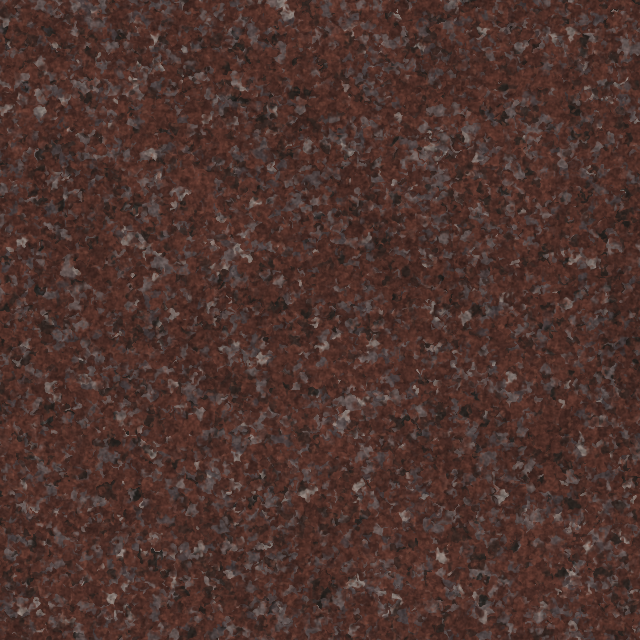
Reproduce this texture procedurally as a three.js fragment shader.

```glsl
// Polished red granite: rust feldspar with slate, ash and near-black mineral grains.

#define GRAIN_SCALE 72.0    // coarse grains across the canvas
#define FINE_SCALE 135.0    // fine grains across the canvas
#define EDGE_SHARPNESS 13.0 // crispness of grain borders
#define RAGGEDNESS 0.011    // distortion of grain outlines
#define GREY_SHARE 0.22
#define DARK_SHARE 0.15
#define CLUSTERING 0.30     // how strongly like minerals gather
#define GRIT 0.30           // contrast of the finest mottling

varying vec2 vUv;

const vec3 RUST_DEEP = vec3(0.235, 0.143, 0.124);
const vec3 RUST_LIGHT = vec3(0.355, 0.208, 0.172);
const vec3 RUST_GLOW = vec3(0.425, 0.262, 0.212);
const vec3 SLATE = vec3(0.255, 0.222, 0.228);
const vec3 ASH = vec3(0.435, 0.382, 0.370);
const vec3 PALE = vec3(0.540, 0.500, 0.475);
const vec3 UMBER = vec3(0.215, 0.150, 0.132);
const vec3 SOOT = vec3(0.118, 0.118, 0.108);

vec3 hash3(vec2 p) {
  vec3 q = fract(p.xyx * vec3(0.1031, 0.1030, 0.0973));
  q += dot(q, q.yxz + 33.33);
  return fract((q.xxy + q.yzz) * q.zyx);
}

float cornerSlope(vec2 cell, vec2 offset) {
  float angle = 6.28319 * hash3(cell).x;
  return dot(vec2(cos(angle), sin(angle)), offset);
}

// Gradient noise, roughly -0.7 to 0.7
float noise(vec2 p) {
  vec2 i = floor(p), f = fract(p), e = vec2(1.0, 0.0);
  vec2 u = f * f * f * (f * (f * 6.0 - 15.0) + 10.0);
  float low = mix(cornerSlope(i, f), cornerSlope(i + e, f - e), u.x);
  float high = mix(cornerSlope(i + e.yx, f - e.yx), cornerSlope(i + 1.0, f - 1.0), u.x);
  return mix(low, high, u.y);
}

float fbm(vec2 p) {
  return noise(p) + 0.5 * noise(p * 2.03 + 17.3);
}

// Colour of one grain, chosen by its random values and local clustering
vec3 mineral(vec3 pick, float greyCluster, float darkCluster) {
  vec3 color = mix(RUST_DEEP, RUST_LIGHT, pick.z);
  float shade = fract(pick.z * 7.0 + pick.x * 3.0);
  if (pick.y < DARK_SHARE + CLUSTERING * darkCluster) {
    color = mix(UMBER, SOOT, shade * shade);
  }
  if (pick.x < GREY_SHARE + CLUSTERING * greyCluster) {
    color = mix(SLATE, ASH, shade);
    color = mix(color, PALE, smoothstep(0.86, 0.98, shade));
  }
  return color;
}

// Packed grains of uneven size with softly blended borders
vec3 grains(vec2 p, float scale, float seed) {
  vec2 q = p * scale, base = floor(q);
  float greyCluster = fbm(p * 11.0 + seed);
  float darkCluster = fbm(p * 13.0 + seed + 41.0);
  vec3 sum = vec3(0.0);
  float total = 0.0;
  for (int y = -1; y <= 1; y++) {
    for (int x = -1; x <= 1; x++) {
      vec2 cell = base + vec2(float(x), float(y));
      vec3 place = hash3(cell + seed);
      vec2 away = cell + 0.1 + 0.8 * place.xy - q;
      float gap = dot(away, away) + 0.3 * place.z;
      float weight = exp(-EDGE_SHARPNESS * gap);
      sum += weight * mineral(hash3(cell + seed + 91.7), greyCluster, darkCluster);
      total += weight;
    }
  }
  return sum / total;
}

void main() {
  // Ragged outlines
  vec2 warp = vec2(fbm(vUv * 78.0 + 5.0), fbm(vUv * 78.0 + 63.0));
  vec2 p = vUv + RAGGEDNESS * warp;

  // Coarse grains broken up by finer ones
  vec3 coarse = grains(p, GRAIN_SCALE, 3.0);
  vec3 fine = grains(p, FINE_SCALE, 157.0);
  float breakup = smoothstep(-0.12, 0.22, noise(vUv * 60.0 + 29.0));
  vec3 color = mix(coarse, fine, 0.12 + 0.68 * breakup);

  // Warm glints in the feldspar
  float glow = smoothstep(0.18, 0.55, fbm(vUv * 95.0 + 211.0));
  color = mix(color, RUST_GLOW, 0.5 * glow);

  // Crystalline grit and broad drifts of tone
  float grit = fbm(vUv * 118.0 + 7.0) + 0.5 * noise(vUv * 251.0 + 83.0);
  float drift = noise(vUv * 4.5 + 13.0);
  color *= 1.0 + GRIT * grit + 0.12 * drift;

  gl_FragColor = vec4(color, 1.0);
}
```
